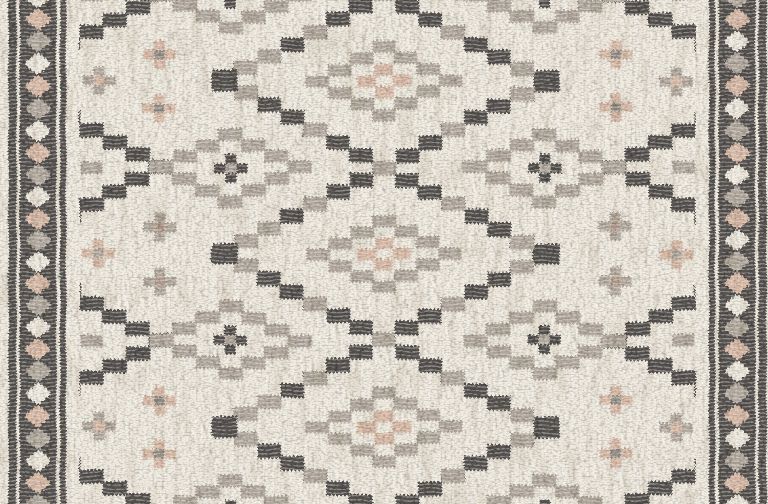
A Shadertoy shader for this pattern:

```glsl
// Flatwoven rug: stepped block diamonds in a half-drop layout, small crosses and jewelled side borders.
#define HEIGHT 504.0                  // threads over the canvas height
#define ROW 173.0                     // vertical repeat
#define BLOCK vec2(23.0, ROW / 14.0)  // pitch of the large diamond
#define FINE vec2(22.0, 11.2)         // pitch of the inner diamonds
#define CROSS vec2(11.0, 9.5)         // pitch of the small crosses
#define GEM 22.0                      // pitch of the border gems
#define CREAM vec3(0.94, 0.92, 0.88)
#define CHARCOAL vec3(0.29, 0.28, 0.275)
#define GREY vec3(0.69, 0.655, 0.615)
#define PINK vec3(0.85, 0.725, 0.65)
#define STREAK 0.42                   // light strands showing through
#define GRAIN 0.17                    // depth of the weave shadows

vec2 hash2(vec2 p) {
    p = vec2(dot(p, vec2(127.1, 311.7)), dot(p, vec2(269.5, 183.3)));
    return fract(sin(p) * 43758.5);
}

// Distance to the nearest scattered point
float cellular(vec2 p) {
    vec2 cell = floor(p);
    float nearest = 2.0;
    for (int y = -1; y <= 1; y++)
        for (int x = -1; x <= 1; x++) {
            vec2 c = cell + vec2(x, y);
            nearest = min(nearest, length(c + hash2(c) - p));
        }
    return nearest;
}

float box(vec2 p, vec2 halfSize) {
    vec2 d = abs(p) - halfSize;
    return max(d.x, d.y);
}

// Ring of blocks lying n steps from the centre of a grid; blocks may overlap
float steppedRing(vec2 p, vec2 pitch, float n, vec2 halfSize) {
    float nearest = 100.0;
    for (float k = -1.0; k <= 1.0; k++) {
        float i = clamp(round(p.x / pitch.x) + k, -n, n);
        vec2 centre = vec2(i, n - abs(i)) * pitch;
        nearest = min(nearest, box(vec2(p.x, abs(p.y)) - centre, halfSize));
    }
    return nearest;
}

void paint(inout vec3 col, vec3 yarn, float d) {
    float px = HEIGHT / iResolution.y;
    col = mix(col, yarn, clamp(0.5 - d / px, 0.0, 1.0));
}

void paintCross(inout vec3 col, vec2 p, vec3 arms, vec3 heart) {
    paint(col, heart, box(p, 0.48 * CROSS));
    paint(col, arms, steppedRing(p, CROSS, 1.0, 0.5 * CROSS));
}

void mainImage(out vec4 fragColor, in vec2 fragCoord) {
    vec2 p = (fragCoord - 0.5 * iResolution.xy) / iResolution.y * HEIGHT;
    p.y = -p.y;
    float knots = cellular(p / vec2(3.4, 1.7));

    // Toothed, slightly uneven edges
    vec2 q = p + vec2(0.6 * sin(p.y * 2.1), 0.9 * sin(p.x * 1.65)) + 1.4 * (knots - 0.45);
    q += vec2(0.5, 0.9) * sin(p.yx * vec2(0.09, 0.037) + 2.0 * sin(p.xy * 0.019));

    float row = round((q.y - 2.0) / ROW);
    float y = q.y - 2.0 - row * ROW;                  // from the diamond centre
    float neckY = mod(q.y - 2.0, ROW) - 0.5 * ROW;    // from the half-drop centre
    vec2 mid = vec2(q.x, y);
    float side = abs(q.x - 3.5);
    vec3 col = CREAM;

    // Large diamond, its yarn changing by column
    float column = round(abs(mid.x) / BLOCK.x);
    bool pale = mod(column, 3.0) == 0.0 || (column == 5.0 && y < 0.0 && q.x < 0.0);
    paint(col, pale ? GREY : CHARCOAL, steppedRing(mid, BLOCK, 7.0, vec2(11.8, 7.2)));
    paint(col, CHARCOAL, box(vec2(abs(mid.x - 2.0) - 161.0, y), vec2(12.5, 10.5)));

    // Inner diamond and its heart
    paint(col, GREY, steppedRing(mid, FINE, 3.0, vec2(11.8, 6.0)));
    paint(col, PINK, steppedRing(mid, vec2(17.5, 11.0), 1.0, vec2(9.2, 5.8)));

    // Half diamonds growing out of the border
    vec2 edge = vec2(side - 319.0, neckY);
    if (side < 308.0) {
        paint(col, CHARCOAL, steppedRing(edge, BLOCK, 4.0, vec2(12.2, 6.9)));
        paint(col, GREY, steppedRing(edge, BLOCK, 1.0, vec2(11.0, 6.2)));
    }

    // Half-drop diamonds with dark crosses
    vec2 drop = vec2(side - 157.0, neckY);
    paint(col, GREY, steppedRing(drop, vec2(BLOCK.x, FINE.y), 3.0, vec2(12.3, 6.3)));
    paintCross(col, drop, CHARCOAL, GREY);

    // Loose crosses, swapping yarns on alternate rows
    bool even = mod(row, 2.0) == 0.0;
    vec3 near = even ? GREY : PINK;
    vec3 far = even ? PINK : GREY;
    paintCross(col, vec2(side - 228.0, abs(y) - 27.0), near, mix(far, CHARCOAL, 0.3));
    paintCross(col, vec2(side - 289.0, y), far, near);

    // Border bands and gems in three yarns
    float bands = min(abs(side - 349.5) - 18.3, abs(side - 324.5) - 3.0);
    paint(col, CHARCOAL, min(bands, abs(side - 375.0) - 4.0));
    float k = round((q.y - 32.0) / GEM);
    vec2 g = vec2(side - 349.5, q.y - 32.0 - k * GEM);
    float gem = max(dot(abs(g), vec2(0.62, 0.78)) - 8.8, box(g, vec2(12.0, 10.0)));
    float tone = mod(-k * sign(q.x), 3.0);
    paint(col, tone < 0.5 ? PINK : tone < 1.5 ? GREY : CREAM, gem);

    // Light strands through the dyed yarn
    float strand = smoothstep(-0.5, 1.0, sin(p.y * 1.6 + 1.2 * sin(p.x * 0.17)));
    float loose = smoothstep(0.95, 0.25, knots);
    col = mix(col, CREAM, STREAK * mix(0.15, 1.0, strand * loose));

    // Weave shadows, vertical slubs and dye drift
    float slubs = cellular(p / vec2(2.6, 9.0));
    float drift = sin(p.x * 0.83 + 2.0 * sin(p.y * 0.043)) * sin(p.y * 0.061 + 3.0 * sin(p.x * 0.027));
    float wear = cellular(p / vec2(9.0, 42.0));
    col *= 1.015 - GRAIN * smoothstep(0.2, 1.0, knots) - 0.09 * smoothstep(0.35, 1.0, slubs);
    col *= 1.0 + 0.015 * drift;
    col *= mix(vec3(1.0), vec3(0.95, 0.94, 0.925), smoothstep(0.3, 0.9, wear));
    fragColor = vec4(col, 1.0);
}
```
